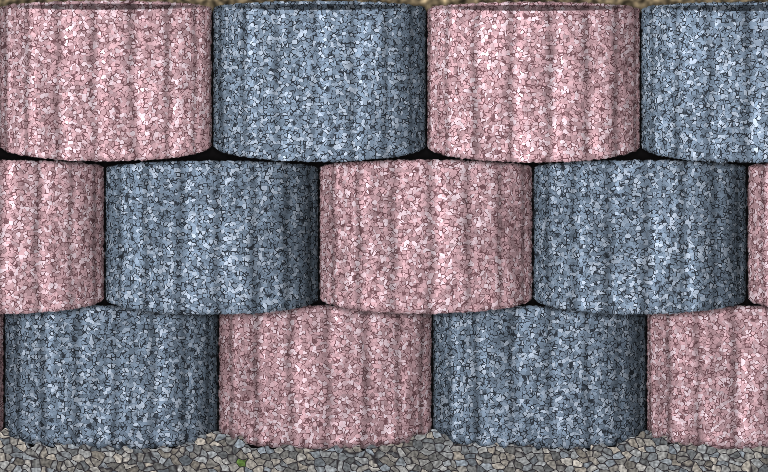
This pattern is drawn by a WebGL 2 fragment shader. Its source:

```glsl
#version 300 es
precision highp float;
// Three staggered rows of round concrete planters, alternating pink and slate, on gravel.
// Each row is a repeated cylinder outline, painted from the bottom row up; warped cellular
// grains, vertical flutes and gradient noise give the rough stone surface.

uniform vec2 u_resolution;
out vec4 fragColor;

// Lengths are fractions of the canvas width.
const float PITCH = 0.2787;
const float HALF_WIDTH = 0.1382;
const float BOTTOM_BOW = 0.021;
const float TOP_BOW = 0.010;
const float GRAIN_SIZE = 0.0047;
const float GRAIN_WARP = 0.0024;
const float FLUTE_ANGLE = 0.35;
const float ROUGHNESS = 0.0016;
const float PEBBLE_SIZE = 0.0115;
const float GRAVEL_LEVEL = 0.033;
const float GRAVEL_RISE = 0.023;
const float LIGHT_ANGLE = 0.24;
const vec2 RIM_HOLE = vec2(0.113, 0.0040);
const float RIM_Y = 0.6045;

const vec3 PINK = vec3(0.72, 0.585, 0.61);
const vec3 PINK_PIT = vec3(0.42, 0.30, 0.32);
const vec3 PINK_GLINT = vec3(0.90, 0.845, 0.88);
const vec3 SLATE = vec3(0.45, 0.51, 0.58);
const vec3 SLATE_PIT = vec3(0.18, 0.20, 0.23);
const vec3 SLATE_GLINT = vec3(0.75, 0.79, 0.85);
const vec3 GAP = vec3(0.07, 0.065, 0.07);
const vec3 SAND = vec3(0.62, 0.55, 0.44);
const vec3 PEBBLE_COOL = vec3(0.47, 0.50, 0.53);
const vec3 PEBBLE_WARM = vec3(0.62, 0.59, 0.55);
const vec3 SPROUT = vec3(0.36, 0.46, 0.24);

// Rows from the bottom up: left edge, base, top, colour parity.
const vec4 ROWS[3] = vec4[3](
  vec4(0.0055, 0.028, 0.216, 0.0),
  vec4(0.1365, 0.2055, 0.406, 0.0),
  vec4(-0.002, 0.403, 0.6125, 1.0));

vec2 hash2(vec2 p) {
  vec3 q = fract(p.xyx * vec3(0.1031, 0.1030, 0.0973));
  q += dot(q, q.yzx + 33.33);
  return fract((q.xx + q.yz) * q.zy);
}

float gradientNoise(vec2 p) {
  vec2 cell = floor(p), f = fract(p);
  vec2 w = f * f * f * (f * (f * 6.0 - 15.0) + 10.0);
  vec4 n;
  for (int i = 0; i < 4; i++) {
    vec2 corner = vec2(i & 1, i >> 1);
    float angle = 6.2832 * hash2(cell + corner).x;
    n[i] = dot(vec2(cos(angle), sin(angle)), f - corner);
  }
  return mix(mix(n.x, n.y, w.x), mix(n.z, n.w, w.x), w.y);
}

// Returns distance from the cell border (x) and two random values of the cell (yz).
vec3 cells(vec2 p) {
  vec2 base = floor(p), id = base;
  float nearest = 9.0, second = 9.0;
  for (int i = 0; i < 9; i++) {
    vec2 c = base + vec2(i % 3 - 1, i / 3 - 1);
    float d = length(c + hash2(c) - p);
    if (d < nearest) { second = nearest; nearest = d; id = c; }
    else second = min(second, d);
  }
  return vec3(second - nearest, hash2(id + 71.0));
}

// Lit stone at u across the block (-1 to 1) and height y.
vec3 stone(float u, float y, float isPink, vec2 seed) {
  float a = asin(u * 0.97);
  vec2 surface = vec2(mix(u, a, 0.4) * HALF_WIDTH, y) + seed * 7.0;

  // Irregular grains with broken, uneven pits between them
  vec2 warp = vec2(gradientNoise(surface * 170.0), gradientNoise(surface * 170.0 + 37.0));
  vec3 grain = cells((surface + GRAIN_WARP * warp) / GRAIN_SIZE);
  float solid = smoothstep(0.0, 0.36, grain.x + 0.09 + 0.45 * gradientNoise(surface * 140.0));
  vec3 body = mix(SLATE, PINK, isPink) * (0.84 + 0.28 * grain.y);
  body = mix(body, mix(SLATE_GLINT, PINK_GLINT, isPink), 0.75 * smoothstep(0.5, 1.0, grain.z));
  vec3 col = mix(mix(SLATE_PIT, PINK_PIT, isPink), body, solid);

  // Flutes: a soft dark groove with a worn bright shoulder
  float wobble = 0.12 * gradientNoise(surface * vec2(8.0, 14.0));
  float f = fract(a / FLUTE_ANGLE + seed.x + wobble) - 0.5;
  float groove = exp(-f * f / 0.012);
  float shoulder = exp(-(f - 0.27) * (f - 0.27) / 0.015);
  float relief = 1.0 - 0.22 * groove + 0.10 * shoulder;

  // Side falloff and weathering
  float light = cos(a + LIGHT_ANGLE + 0.3 * (seed.y - 0.5));
  light = mix(mix(0.46, 0.66, isPink), 1.10, smoothstep(0.0, 0.97, light));
  float wear = 1.0 + 0.22 * gradientNoise(surface * vec2(38.0, 7.0))
             + 0.14 * gradientNoise(surface * 70.0);
  return col * relief * light * wear;
}

void main() {
  vec2 p = gl_FragCoord.xy / u_resolution.x;
  float aa = 0.8 / u_resolution.x;
  float bump = ROUGHNESS * (gradientNoise(p * 230.0) + gradientNoise(p * 90.0));
  vec3 col = mix(GAP, SAND * (0.9 + gradientNoise(p * 120.0)), smoothstep(0.596, 0.604, p.y));

  for (int i = 0; i < 3; i++) {
    vec4 row = ROWS[i];
    float k = floor((p.x - row.x) / PITCH);
    vec2 seed = hash2(vec2(k + 20.0, float(i) * 9.0 + 3.0));
    float x = p.x - row.x - (k + 0.5) * PITCH;
    float u = clamp(x / HALF_WIDTH, -1.0, 1.0);
    float bow = 1.0 - sqrt(1.0 - u * u);
    float y = p.y + 0.003 * (seed.y - 0.5);

    // Outline and the shadow it casts on what lies behind
    float d = max(row.y + BOTTOM_BOW * bow - y, y - row.z + TOP_BOW * bow);
    d = max(d, abs(x) - HALF_WIDTH) + bump;
    col *= mix(0.6, 1.0, smoothstep(0.0, 0.009, d));

    float isPink = mod(k + row.w, 2.0);
    vec3 block = stone(u, y, isPink, seed) * (0.94 + 0.06 * float(i));
    block *= mix(0.82, 1.0, smoothstep(0.0, 0.006, -d));

    // Open rim on the uppermost row
    if (i == 2) {
      float hole = length(vec2(x, y - RIM_Y) / RIM_HOLE) - 1.0;
      block = mix(block, block * 0.5, 1.0 - smoothstep(-0.25, 0.25, hole));
    }
    col = mix(col, block, 1.0 - smoothstep(-aa, aa, d));
  }

  // Gravel, heaped up between the bottom planters
  float across = 2.0 * fract((p.x - ROWS[0].x) / PITCH) - 1.0;
  float level = GRAVEL_LEVEL + GRAVEL_RISE * pow(abs(across), 5.0)
              + 0.012 * gradientNoise(p * 75.0);
  vec2 tilt = vec2(p.x + 0.3 * p.y, p.y * 1.35);
  vec3 pebble = cells((tilt + 0.004 * gradientNoise(p * 110.0)) / PEBBLE_SIZE);
  vec3 rock = mix(PEBBLE_COOL, PEBBLE_WARM, pebble.y) * (0.7 + 0.5 * pebble.z);
  rock = mix(rock, SPROUT, step(0.992, pebble.y));
  rock *= 1.0 + 0.5 * gradientNoise(p * 260.0);
  rock = mix(GAP * 2.6, rock, smoothstep(-0.03, 0.22, pebble.x));
  col *= mix(0.7, 1.0, smoothstep(0.0, 0.010, p.y - level));
  col = mix(col, rock, 1.0 - smoothstep(-aa, aa, p.y - level));

  fragColor = vec4(clamp(col, 0.0, 1.0), 1.0);
}
```
